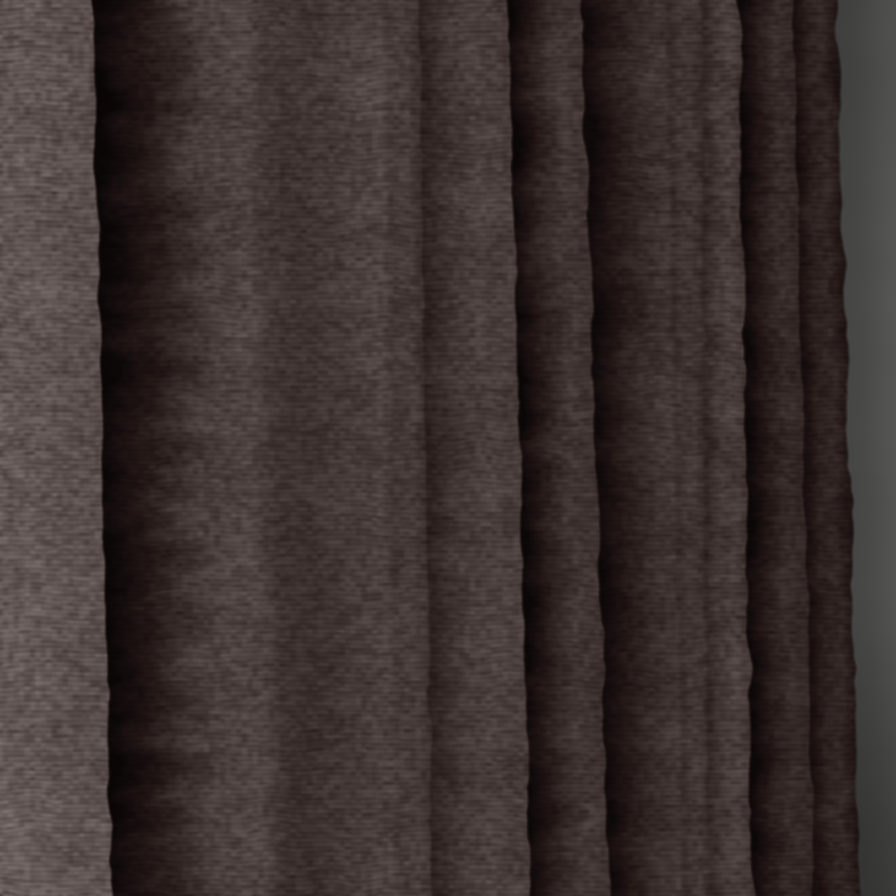
A WebGL 1 fragment shader for this texture:

```glsl
precision highp float;
// Heavy brown woven curtain hanging in leaning vertical folds beside a grey wall.
// Folds are painted left to right, each with a ragged edge and a four-tone ramp;
// layered value noise adds nap, thread rows and small bright or dark flecks.

uniform vec2 u_resolution;

#define EDGE_WOBBLE 0.008
#define EDGE_SOFT 0.0025
#define SHADOW_RAG 0.030
#define THREAD_ROWS 185.0
#define THREAD_DEPTH 0.035
#define NAP_DEPTH 0.20
#define FLECK_DEPTH 0.24
#define BLOTCH_DEPTH 0.20
#define WARM_SHIFT vec3(0.0, 0.047, 0.051)
#define WALL_COLOR vec3(0.335, 0.335, 0.325)

float hash(vec2 p) {
  vec3 q = fract(vec3(p.xyx) * 0.1031);
  q += dot(q, q.yzx + 33.33);
  return fract((q.x + q.y) * q.z);
}

float noise(vec2 p) {
  vec2 cell = floor(p);
  vec2 f = fract(p);
  f = f * f * (3.0 - 2.0 * f);
  float low = mix(hash(cell), hash(cell + vec2(1.0, 0.0)), f.x);
  float high = mix(hash(cell + vec2(0.0, 1.0)), hash(cell + vec2(1.0, 1.0)), f.x);
  return mix(low, high, f.y);
}

float fbm(vec2 p) {
  float sum = 0.0;
  float gain = 0.5;
  for (int i = 0; i < 4; i++) {
    sum += gain * noise(p);
    p = p * 2.03 + 17.3;
    gain *= 0.5;
  }
  return sum / 0.9375;
}

// Edges hold the x position at the top and at the bottom of the canvas.
float edgeAt(vec2 edge, float y) {
  return mix(edge.y, edge.x, y);
}

float raggedEdge(vec2 edge, float y) {
  float seed = edge.x * 91.0;
  float bumps = noise(vec2(seed, y * 27.0)) * 0.7 + noise(vec2(seed, y * 75.0)) * 0.3;
  return edgeAt(edge, y) + (bumps - 0.5) * EDGE_WOBBLE;
}

// Four evenly spaced tones joined by straight ramps.
float toneRamp(vec4 tones, float s) {
  vec3 k = clamp(vec3(3.0 * s) - vec3(0.0, 1.0, 2.0), 0.0, 1.0);
  return tones.x + dot(tones.yzw - tones.xyz, k);
}

void paintFold(inout float tone, vec2 p, float rag, vec2 left, vec2 right, vec4 tones, float soft) {
  float start = edgeAt(left, p.y);
  float width = edgeAt(right, p.y) - start;
  float s = (p.x + rag * min(1.0, width * 6.0) - start) / width;
  float cover = smoothstep(-soft, soft, p.x - raggedEdge(left, p.y));
  tone = mix(tone, toneRamp(tones, s), cover);
}

float foldTone(vec2 p) {
  float rag = (fbm(vec2(p.x * 14.0, p.y * 34.0)) - 0.5) * SHADOW_RAG * 2.0;
  float low = 1.0 - p.y;

  // Broad lit panel, then the deep shadow and the wide soft panel
  float tone = 0.375 - 0.035 * smoothstep(0.02, 0.11, p.x) + 0.015 * low;
  vec2 e1 = vec2(0.104, 0.124);
  vec2 e2 = vec2(0.282, 0.305);
  vec2 e3 = vec2(0.428, 0.442);
  vec2 e4 = vec2(0.467, 0.483);
  paintFold(tone, p, rag, e1, e2, vec4(0.035, 0.150, 0.285, 0.315), EDGE_SOFT);
  paintFold(tone, p, rag, e2, e3, vec4(0.265, 0.245, 0.285, 0.325) - 0.025 * low, 0.018);
  paintFold(tone, p, rag, e3, e4, vec4(0.255, 0.275, 0.275, 0.225), 0.007);

  // Narrow folds crowding toward the right
  vec2 e5 = vec2(0.567, 0.593);
  vec2 e6 = vec2(0.649, 0.681);
  vec2 e7 = vec2(0.743, 0.763);
  vec2 e8 = vec2(0.782, 0.792);
  vec2 e9 = vec2(0.825, 0.841);
  vec2 e10 = vec2(0.885, 0.909);
  vec2 e11 = vec2(0.934, 0.961);
  paintFold(tone, p, rag, e4, e5, vec4(0.170, 0.260, 0.300, 0.275), EDGE_SOFT);
  paintFold(tone, p, rag, e5, e6, vec4(0.045, 0.165, 0.255, 0.235), EDGE_SOFT);
  paintFold(tone, p, rag, e6, e7, vec4(0.055, 0.145, 0.215, 0.260), EDGE_SOFT);
  paintFold(tone, p, rag, e7, e8, vec4(0.205, 0.250, 0.255, 0.225), 0.005);
  paintFold(tone, p, rag, e8, e9, vec4(0.190, 0.260, 0.290, 0.245), 0.004);
  paintFold(tone, p, rag, e9, e10, vec4(0.050, 0.145, 0.215, 0.195), EDGE_SOFT);
  paintFold(tone, p, rag, e10, e11, vec4(0.090, 0.175, 0.195, 0.125), EDGE_SOFT);
  return tone;
}

// Brightness factor of the cloth surface, centred on one.
float weave(vec2 p) {
  float bend = noise(p * vec2(30.0, 12.0)) * 0.005;
  float rows = sin(6.2832 * THREAD_ROWS * (p.y + bend));
  float nap = noise(vec2(p.x * 95.0, (p.y + bend) * 240.0)) - 0.5;
  float fleck = noise(p * vec2(165.0, 190.0)) - 0.5;
  float blotch = fbm(p * vec2(16.0, 22.0)) - 0.5;
  return 1.0 + rows * THREAD_DEPTH + nap * NAP_DEPTH + fleck * FLECK_DEPTH + blotch * BLOTCH_DEPTH;
}

void main() {
  vec2 p = gl_FragCoord.xy / u_resolution;
  float tone = foldTone(p) * weave(p);
  vec3 cloth = max(vec3(tone) - WARM_SHIFT, vec3(tone * 0.62));

  // Smooth wall with a soft shadow beside the curtain
  float hem = raggedEdge(vec2(0.934, 0.961), p.y);
  float light = mix(0.82, 1.03, smoothstep(0.0, 0.07, p.x - hem));
  light *= mix(0.74, 1.0, smoothstep(0.0, 0.38, p.y)) * (1.0 - 0.10 * smoothstep(0.6, 1.0, p.y));
  gl_FragColor = vec4(mix(cloth, WALL_COLOR * light, smoothstep(-EDGE_SOFT, EDGE_SOFT, p.x - hem)), 1.0);
}
```
